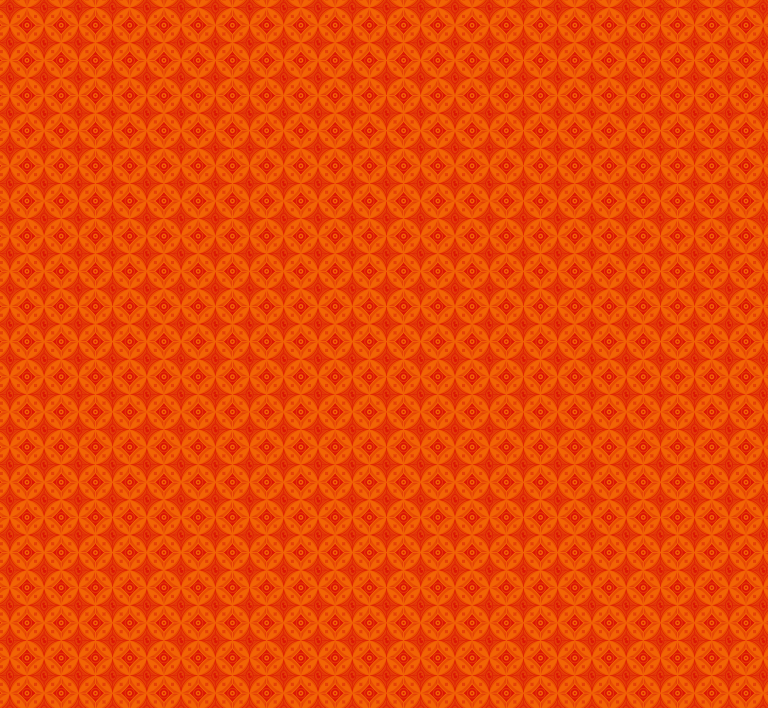
A WebGL 2 fragment shader for this pattern:

```glsl
#version 300 es
precision highp float;
// Orange floral lattice: touching circles carry diagonal leaves and a red star,
// with pointed medallions in the gaps between them. Each cell is folded into
// one quadrant and painted in layers from distance functions.

uniform vec2 u_resolution;
out vec4 fragColor;

const vec2 REPEATS = vec2(22.43, 20.14);
const vec2 PHASE = vec2(0.788, 0.422);      // first flower centre, in cells
const vec3 ORANGE = vec3(0.91, 0.30, 0.01);
const vec3 BRIGHT = vec3(0.95, 0.39, 0.02);
const vec3 DARK = vec3(0.89, 0.24, 0.03);
const vec3 RED = vec3(0.86, 0.09, 0.02);
const float CIRCLE_RADIUS = 0.495;
const float LEAF_HALF_WIDTH = 0.092;
const float STAR_RADIUS = 0.25;
const float LINE_HALF_WIDTH = 0.010;

float pixelSize;                            // one pixel, in cells

// Antialiased coverage of a filled shape
float fill(float d) {
    return clamp(0.5 - d / pixelSize, 0.0, 1.0);
}

// Antialiased coverage of a line, exact even below one pixel
float stroke(float d, float halfWidth) {
    return fill(d - halfWidth) - fill(d + halfWidth);
}

// Pointed leaf lying along x
float leaf(vec2 p, float halfLength, float halfWidth) {
    float r = (halfLength * halfLength + halfWidth * halfWidth) / (2.0 * halfWidth);
    return length(vec2(p.x, abs(p.y) + r - halfWidth)) - r;
}

void paint(inout vec3 color, vec3 ink, float coverage) {
    color = mix(color, ink, coverage);
}

vec3 flower(vec2 q) {
    vec3 color = ORANGE;
    float radius = length(q);
    vec2 axis = vec2(max(q.x, q.y), min(q.x, q.y));
    vec2 diagonal = vec2(q.x - q.y, q.x + q.y - 0.5) * 0.70711;

    // Gap between circles, with a lighter rim and fine red arcs
    paint(color, DARK, fill(CIRCLE_RADIUS + 0.035 - radius));
    paint(color, RED, stroke(radius - CIRCLE_RADIUS - 0.01, LINE_HALF_WIDTH));
    paint(color, RED, 0.6 * stroke(radius - CIRCLE_RADIUS - 0.07, 0.006));

    // Shaded wedges along the axes, split by a bright vein
    paint(color, DARK, fill(leaf(axis - vec2(0.34, 0.0), 0.15, 0.055)));
    paint(color, BRIGHT, stroke(axis.y, 0.014) * fill(0.2 - axis.x));

    // Leaves joining neighbouring edge midpoints, each with a small square
    paint(color, BRIGHT, fill(leaf(diagonal, 0.354, LEAF_HALF_WIDTH)));
    vec2 square = abs(q - 0.25);
    paint(color, DARK, fill(max(square.x, square.y) - 0.045));

    // Bright halo and concave red star
    float star = q.x + q.y + 0.9 * q.x * q.y - STAR_RADIUS;
    paint(color, BRIGHT, fill((star - 0.045) * 0.75));
    paint(color, RED, fill(star * 0.75));

    // Ringed eye
    paint(color, ORANGE, 0.8 * stroke(radius - 0.135, 0.012));
    paint(color, BRIGHT, fill(radius - 0.07));
    paint(color, RED, fill(radius - 0.028));
    return color;
}

void main() {
    pixelSize = max(REPEATS.x / u_resolution.x, REPEATS.y / u_resolution.y);
    vec2 cell = gl_FragCoord.xy / u_resolution * REPEATS - PHASE;
    vec2 fromFlower = fract(cell + 0.5) - 0.5;
    vec2 fromCorner = fract(cell) - 0.5;
    vec3 color = flower(abs(fromFlower));

    // Seams running out from the corners toward the edge midpoints
    vec2 c = abs(fromCorner);
    float seam = max(stroke(c.x, 0.009) * fill(c.y - 0.42),
                     stroke(c.y, 0.009) * fill(c.x - 0.42));
    paint(color, RED, 0.75 * seam);

    // Pointed medallion with an offset curled bud
    float medallion = leaf(fromCorner.yx, 0.16, 0.105);
    paint(color, DARK, fill(medallion));
    paint(color, RED, stroke(medallion, LINE_HALF_WIDTH));
    float bud = min(length(fromCorner - vec2(-0.012, 0.035)) - 0.042,
                    length(fromCorner - vec2(0.016, -0.03)) - 0.05);
    paint(color, RED, fill(bud));
    paint(color, ORANGE, 0.8 * fill(length(fromCorner - vec2(0.035, 0.025)) - 0.022));

    fragColor = vec4(color, 1.0);
}
```
